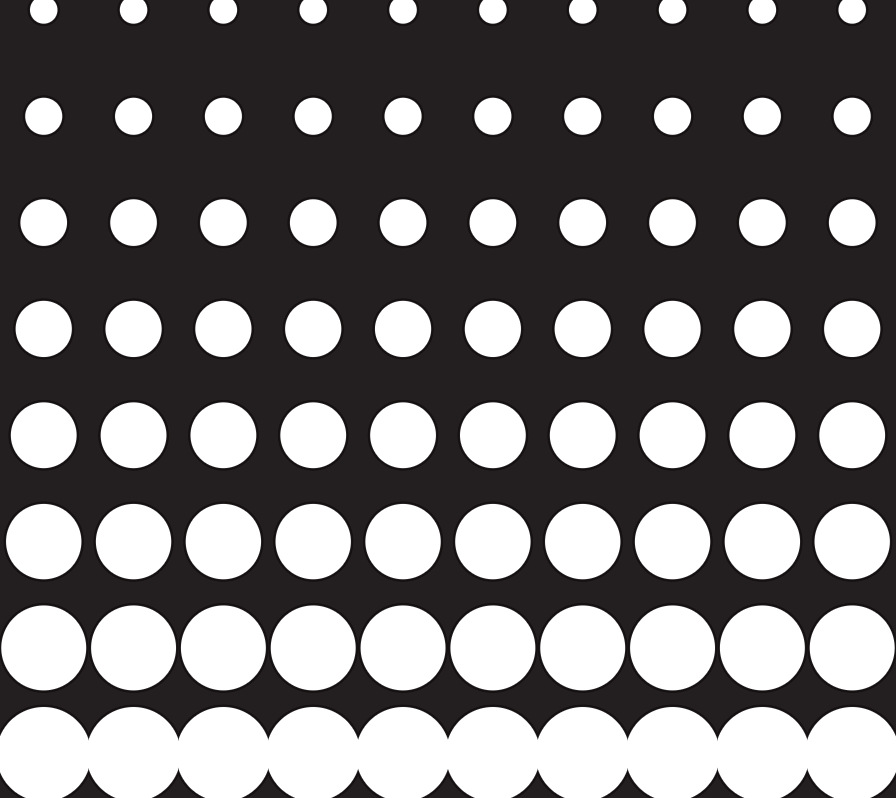
Give the GLSL for this pattern, as a Shadertoy shader.

```glsl
const vec3 CHARCOAL = vec3(0.137, 0.122, 0.125);
const vec3 RIM = vec3(0.07, 0.05, 0.05);

// Signed distance to the nearest dot; dots shrink with each row upward
float dotGrid(vec2 p) {
    vec2 pitch = vec2(0.11257, 0.13325);
    vec2 q = p - vec2(0.0548);
    vec2 cell = round(q / pitch);
    float radius = 0.0592 - 0.006 * cell.y;
    return length(q - cell * pitch) - radius;
}

void mainImage(out vec4 fragColor, in vec2 fragCoord) {
    float pixel = 1.0 / iResolution.y;
    float d = dotGrid(fragCoord * pixel);

    // Faint dark rim just outside each dot
    float rim = 1.0 - smoothstep(0.0005, 0.0018, abs(d - 0.002));
    vec3 color = mix(CHARCOAL, RIM, 0.8 * rim);

    // White dots with one-pixel smooth edges
    float fill = clamp(0.5 - d / pixel, 0.0, 1.0);
    fragColor = vec4(mix(color, vec3(1.0), fill), 1.0);
}
```
